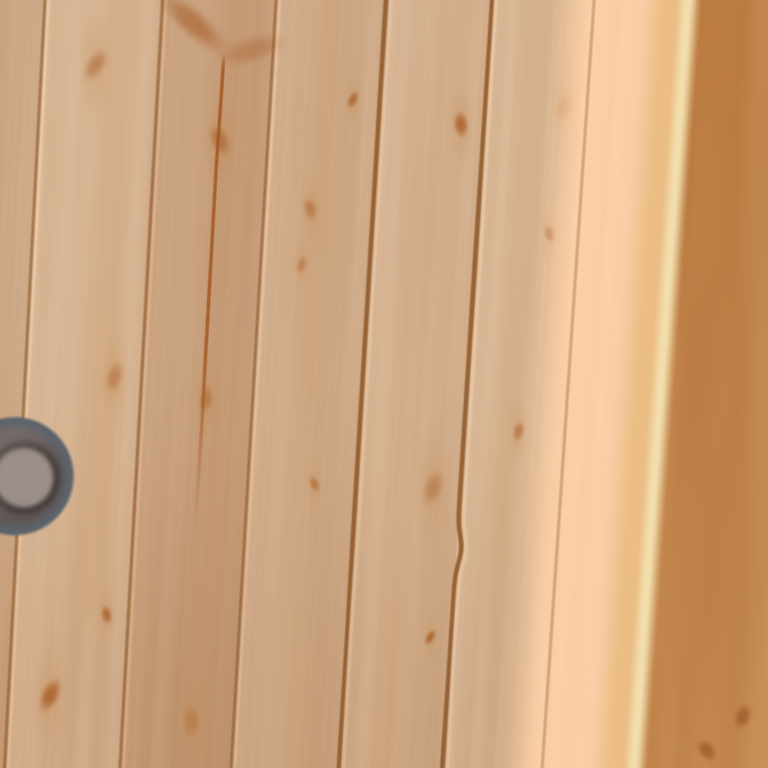
A WebGL 2 fragment shader for this texture:

```glsl
#version 300 es
precision highp float;

uniform vec2 u_resolution;
out vec4 outColor;

#define PLANK_WIDTH 0.154
#define PLANK_TAPER 0.0025
#define SEAM_WIDTH 0.0021
#define KNOT_ROWS 6.0
#define KNOT_CHANCE 0.52
#define KNOT_SIZE 0.0085
#define GRAIN_AMOUNT 0.035
#define LAMP_CENTER vec2(0.019, 0.380)
#define LAMP_RADIUS 0.078

const vec3 PINE_PALE = vec3(0.85, 0.72, 0.59);
const vec3 PINE_DARK = vec3(0.77, 0.61, 0.47);
const vec3 PINE_LIT = vec3(0.98, 0.81, 0.65);
const vec3 TRIM_ORANGE = vec3(0.92, 0.74, 0.52);
const vec3 TRIM_EDGE = vec3(0.95, 0.87, 0.68);
const vec3 BOARD_DEEP = vec3(0.73, 0.48, 0.25);
const vec3 BOARD_SOFT = vec3(0.78, 0.56, 0.34);
const vec3 KNOT_BROWN = vec3(0.64, 0.34, 0.13);
const vec3 SEAM_BROWN = vec3(0.56, 0.35, 0.17);
const vec3 METAL_DARK = vec3(0.37, 0.34, 0.33);
const vec3 METAL_PALE = vec3(0.61, 0.56, 0.54);

// Paleness of each plank, from left to right
const float TONES[7] = float[7](0.50, 0.88, 0.20, 0.62, 0.78, 0.98, 0.90);

float hash(vec2 p) {
    vec3 q = fract(vec3(p.xyx) * 0.1031);
    q += dot(q, q.yzx + 33.33);
    return fract((q.x + q.y) * q.z);
}

float noise(vec2 p) {
    vec2 i = floor(p), f = fract(p);
    f = f * f * (3.0 - 2.0 * f);
    return mix(mix(hash(i), hash(i + vec2(1, 0)), f.x),
               mix(hash(i + vec2(0, 1)), hash(i + vec2(1, 1)), f.x), f.y);
}

// Soft ellipse, turned by an angle
float smudge(vec2 p, vec2 radius, float angle) {
    float c = cos(angle), s = sin(angle);
    vec2 q = vec2(c * p.x + s * p.y, c * p.y - s * p.x) / radius;
    return exp(-pow(dot(q, q), 1.6));
}

// Plank number at a point: slanted seams that crowd towards the right
float plankCoord(vec2 uv) {
    float start = mix(0.006, 0.0586, uv.y);
    float width = PLANK_WIDTH + 0.003 * (uv.y - 0.5);
    return (width - sqrt(width * width - 4.0 * PLANK_TAPER * (uv.x - start))) / (2.0 * PLANK_TAPER);
}

// Knots scattered in rows along one plank
vec3 addKnots(vec3 color, float across, float id, float y, float width) {
    for (float k = -1.0; k <= 1.0; k++) {
        float row = floor(y * KNOT_ROWS) + k;
        vec2 seed = vec2(id + 11.0, row + 5.0);
        if (hash(seed) > KNOT_CHANCE) continue;
        float size = KNOT_SIZE * mix(0.65, 1.35, hash(seed + 31.7));
        vec2 center = vec2(mix(0.25, 0.85, hash(seed + 7.3)), (row + hash(seed + 19.1)) / KNOT_ROWS);
        vec2 q = vec2((across - center.x) * width, y - center.y);
        float angle = 1.1 * (hash(seed + 43.9) - 0.5);
        float strength = mix(0.35, 0.9, hash(seed + 57.3));
        color = mix(color, KNOT_BROWN, strength * smudge(q, size * vec2(0.9, 1.6), angle));
        color = mix(color, BOARD_SOFT, 0.25 * smudge(q, size * vec2(1.6, 5.0), 0.06));
    }
    return color;
}

vec3 pineWall(vec2 uv, float p, float width) {
    float id = floor(p), across = p - id;
    float tone = TONES[int(clamp(id + 1.0, 0.0, 6.0))];
    tone -= 0.35 * (1.0 - smoothstep(0.0, 0.55, uv.y)) + 0.15 * across;
    vec3 color = mix(PINE_DARK, PINE_PALE, tone);

    // Long streaks of grain
    float grain = noise(vec2(p * 9.0, uv.y * 1.3)) + 0.5 * noise(vec2(p * 32.0, uv.y * 2.5)) - 0.75;
    color += GRAIN_AMOUNT * grain * vec3(0.8, 1.0, 1.2);
    float pith = exp(-pow((across - mix(0.35, 0.7, hash(vec2(id + 3.0, 8.0)))) * 8.0, 2.0));
    color = mix(color, BOARD_SOFT, 0.22 * pith * noise(vec2(id * 7.0, uv.y * 3.0)));
    if (id < 5.0) color = addKnots(color, across, id, uv.y, width);

    // Light falling on the right, then the orange trim
    color = mix(color, PINE_LIT + 0.4 * GRAIN_AMOUNT * grain, smoothstep(4.5, 4.98, p));
    color = mix(color, TRIM_ORANGE, smoothstep(5.45, 5.75, p));

    // Long crack with two branches above it
    float bend = 1.555 + 0.02 * (uv.y - 0.7) + 0.012 * (noise(vec2(uv.y * 9.0, 2.0)) - 0.5);
    float crack = 1.0 - smoothstep(0.001, 0.0035, abs(p - bend) * width);
    float reach = smoothstep(0.28, 0.58, uv.y) * (1.0 - smoothstep(0.91, 0.935, uv.y));
    color = mix(color, KNOT_BROWN, 0.85 * crack * reach);
    vec2 fork = vec2((p - 1.57) * width, uv.y - 0.935);
    color = mix(color, KNOT_BROWN, 0.55 * smudge(fork - vec2(-0.043, 0.035), vec2(0.046, 0.014), -0.7));
    color = mix(color, KNOT_BROWN, 0.35 * smudge(fork - vec2(0.035, 0.0), vec2(0.034, 0.014), 0.3));

    // Seams, with a pale lip and a heavier gap on two of them
    float seam = clamp(round(p), 0.0, 5.0);
    float heavy = step(2.5, seam) * step(seam, 4.5);
    float wobble = step(3.5, seam) * heavy * 0.006 * exp(-pow((uv.y - 0.285) * 40.0, 2.0));
    float d = (p - seam) * width - wobble;
    float gap = SEAM_WIDTH * (1.0 + 0.35 * heavy * (0.5 + noise(vec2(seam * 5.0, uv.y * 6.0))));
    float soft = max(0.0018, 1.0 / u_resolution.y);
    color += 0.06 * exp(-pow((d - 2.2 * gap) / 0.0025, 2.0)) * step(seam, 4.5);
    float depth = seam > 4.5 ? 0.36 : mix(0.65, 0.88, heavy);
    return mix(color, SEAM_BROWN, depth * (1.0 - smoothstep(gap - soft, gap + soft, abs(d))));
}

vec3 sideBoard(vec2 uv) {
    float light = 0.55 * (1.0 - uv.y) + 0.5 * smoothstep(0.95, 1.0, uv.x);
    vec3 color = mix(BOARD_DEEP, BOARD_SOFT, light);
    color += 0.03 * (noise(vec2((uv.x - 0.06 * uv.y) * 45.0, uv.y * 4.0)) - 0.5);
    for (float k = 0.0; k < 2.0; k++) {
        vec2 q = uv - vec2(0.92 + 0.047 * k, 0.023 + 0.044 * k);
        color = mix(color, KNOT_BROWN * 0.85, 0.55 * smudge(q, vec2(0.009, 0.013), 0.7 - k));
    }
    return color;
}

// Round metal lamp with a paler lens
vec3 addLamp(vec3 color, vec2 uv) {
    vec2 q = uv - LAMP_CENTER;
    float r = length(q) / LAMP_RADIUS;
    float lens = length(q - vec2(0.012, -0.002)) / LAMP_RADIUS;
    vec3 metal = mix(METAL_DARK, METAL_PALE, 0.35 * smoothstep(-0.06, 0.06, q.y - q.x));
    metal = mix(metal, vec3(0.36, 0.39, 0.42), smoothstep(0.72, 0.95, r));
    metal = mix(metal, METAL_PALE, 1.0 - smoothstep(0.42, 0.56, lens));
    metal -= 0.08 * exp(-pow((lens - 0.55) * 12.0, 2.0));
    return mix(color, metal, 1.0 - smoothstep(0.94, 1.03, r));
}

void main() {
    vec2 uv = gl_FragCoord.xy / u_resolution;
    float p = plankCoord(uv);
    float width = PLANK_WIDTH - 2.0 * PLANK_TAPER * p;
    vec3 color = pineWall(uv, p, width);
    float edge = (p - 6.0) * width;
    color = mix(color, TRIM_EDGE, smoothstep(-0.022, -0.006, edge));
    color = mix(color, sideBoard(uv), smoothstep(-0.005, 0.014, edge));
    outColor = vec4(addLamp(color, uv), 1.0);
}
```
